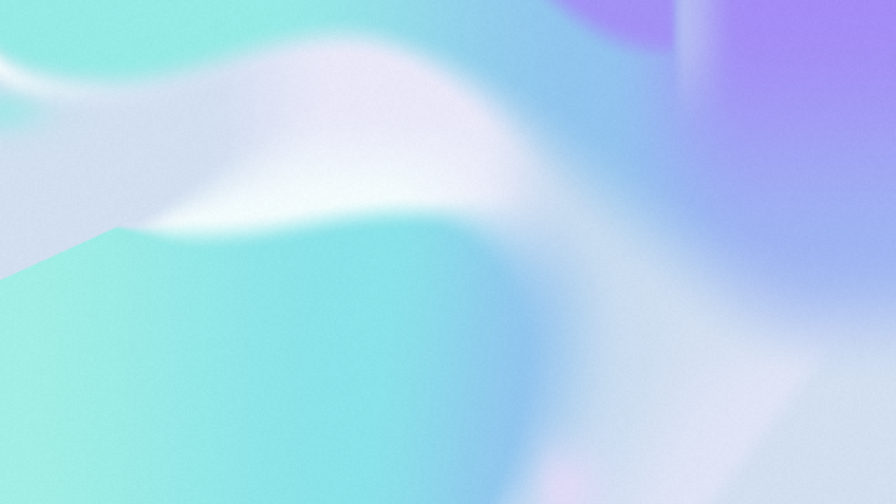
Reproduce this background procedurally as a WebGL 1 fragment shader.

```glsl
precision highp float;
// A pale silk ribbon flows across an aqua to violet sky, above a teal pool.
// Curved edge functions give soft masks; gradients, folds and glows tint each
// layer, and a fine cellular hash adds grain.

uniform vec2 u_resolution;

#define AQUA vec3(0.59, 0.92, 0.905)
#define BLUE vec3(0.57, 0.77, 0.935)
#define PERIWINKLE vec3(0.62, 0.715, 0.95)
#define VIOLET vec3(0.64, 0.55, 0.965)
#define LAVENDER vec3(0.82, 0.875, 0.945)
#define BLUSH vec3(0.91, 0.91, 0.975)
#define MIST vec3(0.78, 0.86, 0.94)
#define SHEEN vec3(0.95, 0.985, 0.99)
#define GRAIN 0.014
#define GRAIN_CELLS 288.0

float hash(vec2 cell) {
  return fract(sin(dot(cell, vec2(12.99, 78.23))) * 43758.5);
}

// Elliptical falloff around a centre.
float glow(vec2 p, vec2 centre, vec2 radius) {
  vec2 q = (p - centre) / radius;
  return exp(-dot(q, q));
}

float smoothMin(float a, float b, float k) {
  float h = max(k - abs(a - b), 0.0);
  return min(a, b) - h * h / (4.0 * k);
}

// Height of the ribbon's upper edge.
float crestHeight(float x) {
  return 0.835 + 0.095 * smoothstep(0.2, 0.68, x)
       - 0.56 * smoothstep(0.68, 1.65, x) + 0.05 * exp(-x / 0.07);
}

// Signed depth inside the pool: a straight bank, a wavy top, a round side.
float poolDepth(vec2 p) {
  float bank = 0.444 + 0.455 * p.x;
  float wave = 0.556 - 0.022 * cos((p.x - 0.4) * 7.5);
  float side = 1.13 - (p.y - 0.33) * (p.y - 0.33);
  return smoothMin(min(bank, wave) - p.y, side - p.x, 0.2);
}

vec3 skyColor(vec2 p) {
  vec3 col = mix(AQUA, BLUE, smoothstep(0.5, 1.2, p.x));
  col = mix(col, PERIWINKLE, smoothstep(1.15, 1.55, p.x));

  // Violet cloud, with a curved patch on its left.
  float cloud = smoothstep(0.45, 1.0, p.y) * smoothstep(1.2, 1.5, p.x);
  float bend = (1.36 - p.x) / 0.26;
  float patchMask = smoothstep(-0.04, 0.04, p.y - 0.89 - 0.11 * bend * bend);
  patchMask *= 1.0 - smoothstep(1.32, 1.37, p.x);
  col = mix(col, VIOLET, max(cloud, 0.9 * patchMask));

  // Upright light streak.
  float streak = smoothstep(1.33, 1.36, p.x) * (1.0 - smoothstep(1.36, 1.46, p.x));
  return mix(col, LAVENDER, 0.4 * streak * smoothstep(0.72, 0.95, p.y));
}

vec3 ribbonColor(vec2 p) {
  vec3 col = mix(LAVENDER, BLUSH, smoothstep(0.38, 0.68, p.x));
  col = mix(col, MIST, smoothstep(0.93, 1.14, p.x));
  col = mix(col, LAVENDER, smoothstep(1.15, 1.4, p.x));

  // Bright underside, crisp at its left tip.
  float fold = 0.545 + 0.15 * smoothstep(0.2, 0.65, p.x);
  float soft = mix(0.01, 0.1, smoothstep(0.22, 0.6, p.x));
  float sheen = smoothstep(-soft, soft, fold - p.y);
  sheen *= smoothstep(0.23, 0.36, p.x) * (1.0 - smoothstep(0.75, 1.08, p.x));
  col = mix(col, SHEEN, sheen);

  // Slanted crease at the lower right.
  float crease = p.x - 1.39 - 0.75 * p.y;
  float lit = smoothstep(-0.35, -0.02, crease) * (1.0 - smoothstep(-0.02, 0.06, crease));
  return mix(col, BLUSH, 0.6 * lit * (1.0 - smoothstep(0.22, 0.42, p.y)));
}

vec3 poolColor(vec2 p) {
  vec3 col = mix(vec3(0.63, 0.935, 0.9), vec3(0.54, 0.89, 0.915), smoothstep(0.0, 0.7, p.x));
  float shade = smoothstep(0.72, 1.1, p.x + 0.12 * (0.3 - p.y));
  return mix(col, BLUE, shade);
}

void main() {
  vec2 p = gl_FragCoord.xy / u_resolution.y;
  p.x *= 1.7778 * u_resolution.y / u_resolution.x;

  // Ribbon over sky.
  float crest = crestHeight(p.x);
  float crestSoft = mix(0.04, 0.14, smoothstep(0.75, 1.35, p.x));
  vec3 col = mix(skyColor(p), ribbonColor(p),
                 smoothstep(-crestSoft, crestSoft, crest - p.y));

  // Curling lip at the left end.
  col = mix(col, AQUA, 0.7 * glow(p, vec2(0.0, 0.78), vec2(0.09, 0.045)));
  float lip = (p.y - crest + 0.02) / 0.027;
  col = mix(col, SHEEN, 0.85 * exp(-lip * lip - p.x / 0.16));

  // Pool, whose edge blurs towards the right.
  float poolSoft = mix(max(0.003, 1.0 / u_resolution.y), 0.035, smoothstep(0.2, 0.4, p.x));
  poolSoft = mix(poolSoft, 0.11, smoothstep(0.85, 1.12, p.x));
  col = mix(col, poolColor(p), smoothstep(-poolSoft, poolSoft, poolDepth(p)));

  // Rosy glow on the pool's lower side.
  float rosy = glow(p, vec2(1.12, 0.03), vec2(0.075, 0.08)) * smoothstep(1.02, 1.1, p.x);
  col = mix(col, vec3(0.89, 0.86, 0.97), 0.85 * rosy);

  col += GRAIN * (hash(floor(p * GRAIN_CELLS)) - 0.5);
  gl_FragColor = vec4(col, 1.0);
}
```
